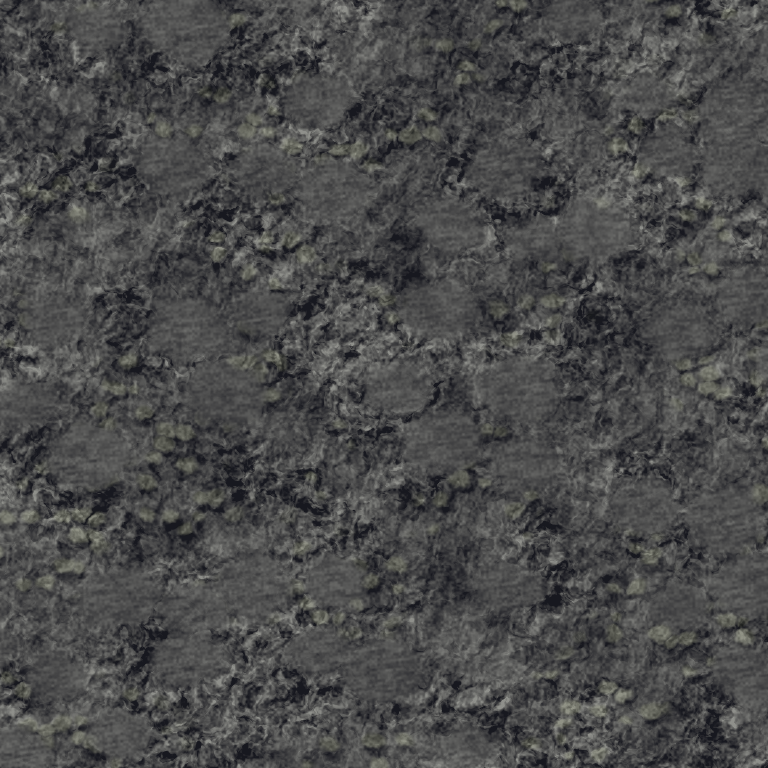
A WebGL 1 fragment shader for this texture:

```glsl
precision highp float;
// Dark weathered rock: gritty relief, worn flat patches, pale lichen knobs and black pits.
uniform vec2 u_resolution;

float hash(vec2 p) {
  vec3 q = fract(vec3(p.xyx) * 0.1031);
  q += dot(q, q.yzx + 33.33);
  return fract((q.x + q.y) * q.z);
}

vec2 hash2(vec2 p) {
  return vec2(hash(p), hash(p + 57.3));
}

float noise(vec2 p) {
  vec2 cell = floor(p);
  vec2 f = fract(p);
  f = f * f * (3.0 - 2.0 * f);
  float low = mix(hash(cell), hash(cell + vec2(1.0, 0.0)), f.x);
  float high = mix(hash(cell + vec2(0.0, 1.0)), hash(cell + 1.0), f.x);
  return mix(low, high, f.y);
}

float fbm(vec2 p) {
  float sum = 0.0;
  float weight = 0.5;
  for (int i = 0; i < 4; i++) {
    sum += weight * noise(p);
    p = mat2(0.8, 0.6, -0.6, 0.8) * p * 2.03 + 11.7;
    weight *= 0.55;
  }
  return sum / 1.01;
}

vec2 rotate(vec2 p, float angle) {
  float c = cos(angle);
  float s = sin(angle);
  return vec2(c * p.x - s * p.y, s * p.x + c * p.y);
}

// Coverage of randomly placed round spots; share is the fraction of filled cells.
float spots(vec2 p, float share, float softness) {
  vec2 cell = floor(p);
  float cover = 0.0;
  for (int y = -1; y <= 1; y++) {
    for (int x = -1; x <= 1; x++) {
      vec2 id = cell + vec2(float(x), float(y));
      vec2 center = id + 0.2 + 0.6 * hash2(id);
      float radius = mix(0.28, 0.52, hash(id + 91.7));
      float present = step(hash(id + 23.1), share);
      float d = length((p - center) * vec2(0.85, 1.1)) - radius;
      cover = max(cover, present * (1.0 - smoothstep(-softness, softness, d)));
    }
  }
  return cover;
}

// Brightness of a relief lit from the upper left.
float reliefLight(vec2 p) {
  return fbm(p) - fbm(p + vec2(-0.25, 0.45));
}

// Fine scratches along a direction.
float scratches(vec2 uv, float angle, vec2 density) {
  return noise(rotate(uv, angle) * density) - 0.5;
}

vec3 rockColor(float tone) {
  vec3 shadow = vec3(0.15, 0.152, 0.172);
  vec3 middle = vec3(0.29, 0.29, 0.291);
  vec3 light = vec3(0.46, 0.462, 0.45);
  vec3 color = mix(shadow, middle, (tone - 0.15) / 0.14);
  return tone < 0.29 ? color : mix(middle, light, (tone - 0.29) / 0.17);
}

void main() {
  vec2 uv = gl_FragCoord.xy / min(u_resolution.x, u_resolution.y);
  vec2 wobble = vec2(fbm(uv * 38.0), fbm(uv * 38.0 + 41.0)) - 0.5;
  vec2 warped = uv + wobble * 0.022;

  // Worn patches suppress the relief around them.
  float worn = spots(warped * 11.0, 0.3, 0.10);
  float rough = (1.0 - 0.8 * worn) * mix(0.6, 1.3, smoothstep(0.3, 0.7, noise(uv * 13.0 + 5.0)));

  // Broad slopes, relief and grain.
  float tone = 0.29 + 0.30 * (fbm(warped * 17.0 + 3.0) - 0.5) * (1.0 - 0.6 * worn);
  tone += 0.40 * rough * reliefLight(uv * 66.0 + wobble * 2.0);
  tone += 0.17 * (noise(uv * 290.0) - 0.5) * (0.5 + 0.5 * rough);
  tone += 0.025 * worn;

  // Steep scratches on rough rock, nearly level hatching on worn rock.
  float steep = scratches(warped, 0.15, vec2(230.0, 60.0));
  float slanted = scratches(warped, 0.6, vec2(220.0, 55.0));
  float level = scratches(uv, -0.15, vec2(60.0, 260.0));
  float face = smoothstep(0.4, 0.6, noise(uv * 15.0 + 70.0));
  tone += mix(0.13 * mix(steep, slanted, face), 0.09 * level, worn);

  // Clustered pale knobs, each with a shadow below.
  float cluster = smoothstep(0.42, 0.62, noise(uv * 12.0 + 19.0)) * (1.0 - worn);
  vec2 knobPoint = (uv + wobble * 0.016) * 44.0;
  float knob = cluster * spots(knobPoint, 0.28, 0.16);
  float knobShadow = cluster * spots(knobPoint + vec2(-0.12, 0.4), 0.28, 0.16);
  tone -= 0.10 * knobShadow * (1.0 - knob);
  tone += 0.085 * knob;

  // Ragged black pits and small bright chips.
  float pit = smoothstep(0.59, 0.67, fbm(warped * vec2(46.0, 62.0) + 31.0));
  float chip = smoothstep(0.74, 0.88, noise(warped * vec2(130.0, 165.0) + 8.0));
  tone -= 0.11 * pit * rough * (1.0 - knob);
  tone += 0.085 * chip * rough;

  vec3 color = rockColor(clamp(tone, 0.09, 0.56));
  color += knob * vec3(0.004, 0.008, -0.022);
  gl_FragColor = vec4(color, 1.0);
}
```
